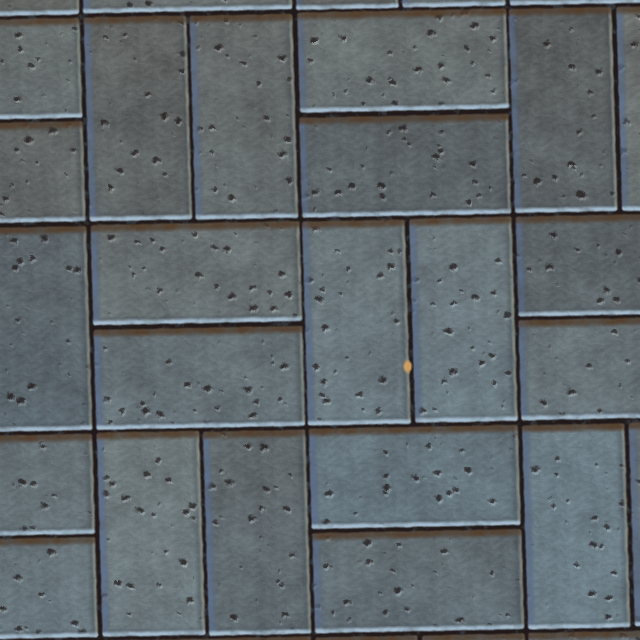
Write a Shadertoy shader that draws this texture.

```glsl
const vec2 TILE = vec2(0.333, 0.325);      // one square pair of bricks
const vec2 ORIGIN = vec2(0.1565, -0.002);
const vec2 SKEW = vec2(0.030, -0.020);     // lean of columns and rows
const float GAP = 0.0030;                  // half width of a joint
const float CORNER = 0.004;
const float SOFTNESS = 0.0022;
const float WOBBLE = 0.0010;
const float BOTTOM_RIM = 0.0085;
const float TOP_RIM = 0.0125;
const float LEFT_RIM = 0.0125;
const float RIGHT_RIM = 0.0060;
const float PIT_SCALE = 48.0;
const float BRICK_CONTRAST = 0.75;
const float BLOTCH_CONTRAST = 0.55;
const float GRAIN_CONTRAST = 0.35;
const vec2 CHIP_POS = vec2(0.637, 0.427);  // loose amber fragment
const float CHIP_SIZE = 0.007;

const vec3 JOINT = vec3(0.13, 0.10, 0.10);
const vec3 SLATE = vec3(0.22, 0.25, 0.28);
const vec3 STONE_DARK = vec3(0.335, 0.36, 0.38);
const vec3 STONE_LIGHT = vec3(0.44, 0.485, 0.505);
const vec3 PALE = vec3(0.64, 0.73, 0.80);
const vec3 RUST = vec3(0.33, 0.24, 0.16);
const vec3 BLUE = vec3(0.38, 0.46, 0.60);
const vec3 SAND = vec3(0.57, 0.59, 0.54);
const vec3 WARM = vec3(1.05, 0.99, 0.92);
const vec3 COOL = vec3(0.96, 1.01, 1.04);
const vec3 AMBER = vec3(0.80, 0.62, 0.38);

float hash(vec2 p) {
    return fract(sin(dot(p, vec2(127.1, 311.7))) * 43758.5);
}

// Nearest feature point: x = distance, y = random id
vec2 cellular(vec2 p) {
    vec2 base = floor(p), best = vec2(9.0, 0.0);
    for (int y = -1; y <= 1; y++)
    for (int x = -1; x <= 1; x++) {
        vec2 c = base + vec2(x, y);
        vec2 point = c + vec2(hash(c), hash(c + 37.0));
        float d = length(point - p);
        if (d < best.x) best = vec2(d, hash(c + 71.0));
    }
    return best;
}

// Layered sines, roughly -1 to 1
float mottle(vec2 p) {
    float sum = 0.0, amp = 0.5;
    for (int i = 0; i < 4; i++) {
        sum += amp * sin(p.x + 1.7 * sin(p.y)) * cos(p.y + 1.3 * sin(p.x));
        p = mat2(1.4, 1.1, -1.1, 1.4) * p + 2.3;
        amp *= 0.65;
    }
    return sum;
}

// Sparse ragged holes, mostly small and faint
float pits(vec2 p) {
    vec2 ragged = 0.0035 * vec2(mottle(p * 190.0), mottle(p * 190.0 + 4.0));
    vec2 c = cellular((p + ragged) * PIT_SCALE * vec2(0.85, 1.15));
    float radius = 0.12 + 0.20 * smoothstep(0.8, 1.0, c.y);
    return (1.0 - smoothstep(radius * 0.3, radius * 1.2, c.x)) * smoothstep(0.6, 1.0, c.y);
}

float rim(float dist, float width) {
    return 1.0 - smoothstep(width * 0.4, width * 1.2, dist);
}

void mainImage(out vec4 fragColor, in vec2 fragCoord) {
    vec2 uv = fragCoord / iResolution.xy;
    float soft = max(SOFTNESS, 1.0 / iResolution.y);

    // Basket weave: pairs of bricks alternate in direction
    vec2 wobble = WOBBLE * vec2(mottle(uv * 70.0), mottle(uv * 70.0 + 5.0));
    vec2 grid = (uv + SKEW * uv.yx - ORIGIN + wobble) / TILE;
    vec2 cell = floor(grid);
    bool upright = mod(cell.x + cell.y, 2.0) < 0.5;
    vec2 split = upright ? vec2(2.0, 1.0) : vec2(1.0, 2.0);
    vec2 local = fract(grid) * split;
    vec2 id = cell * 2.0 + floor(local);
    vec2 size = TILE / split;
    vec2 pos = fract(local) * size;
    pos += 0.002 * (vec2(hash(id), hash(id + 9.0)) - 0.5);

    // Rounded brick outline
    vec2 box = abs(pos - 0.5 * size) - 0.5 * size + GAP + CORNER;
    float dist = length(max(box, 0.0)) + min(max(box.x, box.y), 0.0) - CORNER;
    vec2 low = pos - GAP;
    vec2 high = size - pos - GAP;

    // Stone face: brick tone, blotches, streaky grain, tint
    float blotch = 0.65 * mottle(uv * 17.0 + id * 3.0) + 0.45 * mottle(uv * 48.0);
    float grain = mottle(uv * vec2(150.0, 230.0) + 2.0 * blotch);
    float tone = 0.52 - 0.35 * (uv.y - 0.5) + BRICK_CONTRAST * (hash(id + 5.0) - 0.5);
    tone += BLOTCH_CONTRAST * blotch + GRAIN_CONTRAST * grain;
    vec3 color = mix(STONE_DARK, STONE_LIGHT, clamp(tone, -0.5, 1.5));
    float warmth = 0.8 * uv.y + 0.5 * (hash(id + 21.0) - 0.4);
    color *= mix(COOL, WARM, clamp(warmth, 0.0, 1.0));

    // Holes with a lit lower lip
    float hole = pits(uv);
    float lip = max(pits(uv + vec2(-0.002, 0.004)) - hole, 0.0);
    color = mix(color, JOINT, 0.75 * hole) + 0.14 * lip;

    // Worn bevels, each side lit differently
    float wear = 0.85 + 0.4 * mottle(uv * 55.0);
    color = mix(color, SLATE, 0.35 * rim(-dist, 0.013));
    color = mix(color, BLUE, 0.65 * wear * rim(low.x, LEFT_RIM));
    color = mix(color, SAND, 0.70 * wear * rim(high.x, RIGHT_RIM));
    color = mix(color, RUST, 0.85 * min(wear, 1.1) * rim(high.y, TOP_RIM));
    color = mix(color, PALE, min(1.1 * wear, 1.0) * rim(low.y, BOTTOM_RIM));

    // Joints with grit, and the fragment caught in one
    float grit = smoothstep(0.1, 0.7, mottle(uv * 80.0 + 8.0));
    vec3 joint = mix(JOINT, SLATE, 0.7 * grit);
    color = mix(color, joint, smoothstep(-soft, soft, dist));
    float chip = length((uv - CHIP_POS) * vec2(1.0, 0.75)) + 3.0 * wobble.x;
    color = mix(color, AMBER, 1.0 - smoothstep(CHIP_SIZE - 2.0 * soft, CHIP_SIZE + soft, chip));

    fragColor = vec4(clamp(color, 0.0, 1.0), 1.0);
}
```
